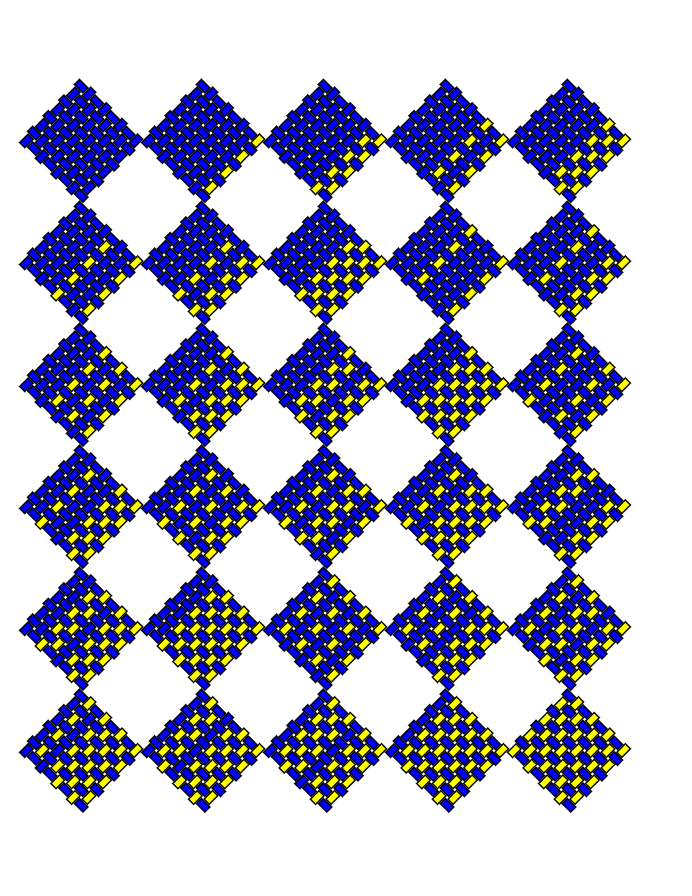
Write a Shadertoy shader that draws this pattern.

```glsl
// Every two-colour bracelet of eight beads; each bit dyes one weft thread.
const int bracelets[30] = int[30](
    0, 1, 3, 5, 7,
    9, 11, 15, 17, 19,
    21, 23, 27, 31, 37,
    39, 43, 45, 47, 51,
    55, 63, 85, 87, 91,
    95, 111, 119, 127, 255);

float boxDistance(vec2 p, vec2 halfSize) {
    vec2 d = abs(p) - halfSize;
    return max(d.x, d.y);
}

float coverage(float distance, float pixel) {
    return clamp(0.5 - distance / pixel, 0.0, 1.0);
}

// Paints one 8 by 8 plain weave; w counts threads along weft and warp.
vec3 paintWeave(vec3 color, vec2 w, int dye, float pixel) {
    const vec3 blue = vec3(0.0, 0.0, 0.97);
    const vec3 yellow = vec3(1.0, 1.0, 0.0);

    // Floats overhang their cell, so visit it and its four neighbours.
    for (int k = 0; k < 5; k++) {
        vec2 side = k == 0 ? vec2(0.0) : vec2(k < 3, k > 2) * (mod(float(k), 2.0) * 2.0 - 1.0);
        vec2 cell = floor(w) + side;
        if (any(lessThan(cell, vec2(0.0))) || any(greaterThan(cell, vec2(7.0)))) continue;

        bool weftOnTop = mod(cell.x + cell.y, 2.0) < 0.5;
        vec2 local = w - cell - 0.5;
        float edge = boxDistance(weftOnTop ? local : local.yx, vec2(0.61, 0.39));

        bool dyed = weftOnTop && ((dye >> (7 - int(cell.y))) & 1) == 1;
        color = mix(color, vec3(0.0), coverage(edge, pixel));
        color = mix(color, dyed ? yellow : blue, coverage(edge + 0.13, pixel));
    }
    return color;
}

void mainImage(out vec4 fragColor, in vec2 fragCoord) {
    // One unit is the spacing of the diamonds, from the lower left centre.
    vec2 p = (fragCoord / iResolution.y - vec2(0.0906, 0.1623)) / 0.1361;
    float threadPitch = 0.0906;
    float pixel = 1.0 / (iResolution.y * 0.1361 * threadPitch);
    vec3 color = vec3(1.0);

    // Corners reach into the next diamond, so visit the neighbours too.
    for (int y = 1; y >= -1; y--)
    for (int x = -1; x <= 1; x++) {
        ivec2 motif = ivec2(round(p)) + ivec2(x, y);
        if (motif.x < 0 || motif.x > 4 || motif.y < 0 || motif.y > 5) continue;

        vec2 d = p - vec2(motif);
        vec2 w = vec2(d.x + d.y, d.x - d.y) * sqrt(0.5) / threadPitch + 4.0;
        int dye = bracelets[(5 - motif.y) * 5 + motif.x];
        color = paintWeave(color, w, dye, pixel);
    }
    fragColor = vec4(color, 1.0);
}
```
